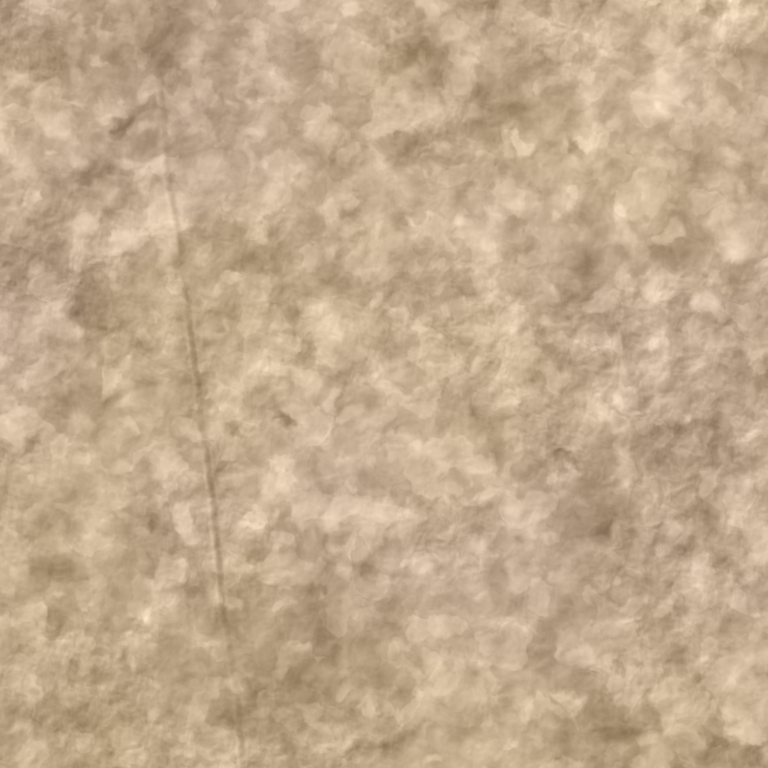
This texture is drawn by a WebGL 2 fragment shader. Its source:

```glsl
#version 300 es
precision highp float;
// Weathered beige stone: cloudy, blotchy fractal noise lit as a shallow relief,
// scattered pale ragged chips in three sizes, small dark pits, broken veins
// and one long, slightly slanted crack.

uniform vec2 u_resolution;
out vec4 fragColor;

vec3 hash3(vec2 cell) {
  vec3 h = fract(cell.xyx * vec3(0.1031, 0.1030, 0.0973));
  h += dot(h, h.yxz + 33.33);
  return fract((h.xxy + h.yzz) * h.zyx);
}

// Smooth value noise, centred on zero
float noise(vec2 p) {
  vec2 i = floor(p), f = fract(p);
  f = f * f * (3.0 - 2.0 * f);
  float low = mix(hash3(i).x, hash3(i + vec2(1, 0)).x, f.x);
  float high = mix(hash3(i + vec2(0, 1)).x, hash3(i + vec2(1, 1)).x, f.x);
  return mix(low, high, f.y) - 0.5;
}

float fbm(vec2 p) {
  float sum = 0.0, amplitude = 1.0;
  for (int i = 0; i < 4; i++) {
    sum += amplitude * noise(p);
    p = mat2(1.6, 1.2, -1.2, 1.6) * p + 17.3;
    amplitude *= 0.5;
  }
  return sum;
}

// Rotated, rounded blocks of random size and strength, one per occupied cell
float chips(vec2 p, float density, float softness) {
  vec2 home = floor(p);
  float cover = 0.0;
  for (int y = -1; y <= 1; y++) {
    for (int x = -1; x <= 1; x++) {
      vec2 cell = home + vec2(x, y);
      vec3 place = hash3(cell + 41.0), form = hash3(cell + 173.0);
      if (place.z > density) continue;
      float angle = 6.283 * form.x;
      vec2 d = p - cell - 0.15 - 0.7 * place.xy;
      d = mat2(cos(angle), -sin(angle), sin(angle), cos(angle)) * d;
      d.y *= 1.0 + 0.9 * form.y;
      d.y += 0.6 * d.x * (form.z - 0.5);
      float reach = mix(length(d), max(abs(d.x), abs(d.y) + 0.3 * d.x), 0.6);
      float radius = 0.18 + 0.24 * form.z;
      float body = 1.0 - smoothstep(-softness, softness, reach - radius);
      cover = max(cover, body * (0.4 + 0.6 * form.y));
    }
  }
  return cover;
}

void main() {
  vec2 p = gl_FragCoord.xy / min(u_resolution.x, u_resolution.y);

  // Ragged coordinates for the grain and the chip outlines
  vec2 ragged = vec2(fbm(p * 34.0 + 5.0), fbm(p * 34.0 + 71.0));
  vec2 q = p + 0.022 * ragged;
  vec2 g = p + 0.007 * ragged;

  // Clouds, mottling and grit
  float cloud = fbm(p * 5.0 + 3.0);
  float mottle = fbm(g * 16.0 + 260.0);
  float grit = fbm(g * 42.0 + 11.0);
  float tone = -0.022 + 0.115 * cloud + 0.095 * mottle + 0.105 * grit;

  // Crumbly flakes: blotches with distinct edges
  float flake = fbm(g * 27.0 + 510.0);
  tone += 0.06 * (smoothstep(0.08, 0.24, flake) - 0.6 * smoothstep(0.1, 0.32, -flake));

  // Shallow relief lit from the upper left, rougher in some areas
  vec2 toLight = vec2(-0.003, 0.004);
  float relief = fbm(g * 44.0 + 29.0) - fbm((g + toLight) * 44.0 + 29.0);
  float rough = 0.7 + 0.8 * smoothstep(-0.2, 0.3, fbm(p * 7.0 + 90.0));
  tone += 0.125 * relief * rough;

  // Pale chips: large, medium and small
  float large = chips(q * 7.5 + 8.0, 0.32, 0.055);
  float medium = chips(q * 17.0 + 60.0, 0.3, 0.1);
  float small = chips((p + 0.01 * ragged) * 34.0 + 130.0, 0.28, 0.18);
  float pale = max(large, 0.85 * medium) * (0.9 + 0.5 * clamp(grit, -0.5, 0.2));
  tone = mix(tone, 0.13 + 0.06 * mottle + 0.06 * grit + 0.08 * relief, 0.78 * pale);
  tone += 0.075 * small * (1.0 - 0.7 * pale);

  // Dark pits and broken veins
  float pits = chips(q * 17.0 + 310.0, 0.07, 0.16);
  tone -= 0.13 * pits * (0.5 + smoothstep(-0.2, 0.2, grit)) * (1.0 - 0.7 * pale);
  float vein = 1.0 - smoothstep(0.0, 0.07, abs(noise(q * 6.0 + 220.0)));
  tone -= 0.06 * vein * smoothstep(0.02, 0.3, fbm(p * 4.0 + 150.0));

  // Long crack: dark groove with a faint lit lip and a stained border
  float side = p.x - 0.32 + 0.125 * p.y - 0.012 * noise(p * vec2(2.0, 9.0) + 47.0);
  side += 0.003 * ragged.x;
  float strength = (0.6 + 1.0 * noise(p * 11.0 + 19.0)) * (1.0 - smoothstep(0.86, 0.95, p.y));
  float groove = 1.0 - smoothstep(0.0005, 0.006, abs(side));
  float lip = 1.0 - smoothstep(0.0, 0.004, abs(side + 0.007));
  float stain = 1.0 - smoothstep(0.0, 0.024, abs(side));
  tone += strength * (0.035 * lip - 0.09 * groove - 0.035 * stain);

  // Warm beige with slow drifts between pinkish grey and ochre
  float ochre = fbm(p * 3.5 + 400.0);
  vec3 color = vec3(0.772, 0.681, 0.571) + tone;
  color += ochre * vec3(0.004, 0.007, -0.028);
  fragColor = vec4(clamp(color, 0.0, 1.0), 1.0);
}
```
